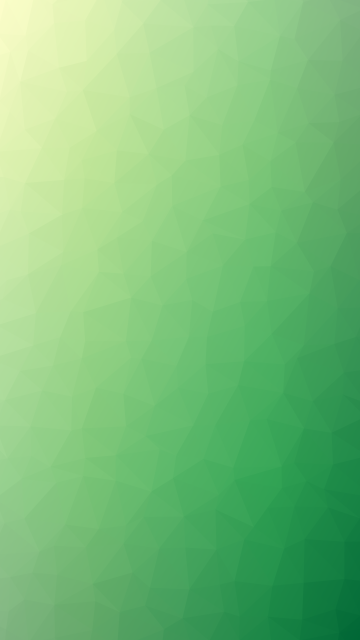
This background is drawn by a WebGL 1 fragment shader. Its source:

```glsl
precision highp float;
// Low-poly mesh of jittered triangles over a diagonal cream-to-green gradient.

uniform vec2 u_resolution;

#define CELLS 11.8     // mesh cells across the width
#define JITTER 0.76    // vertex displacement, below 1.0 keeps the mesh valid
#define FLATNESS 0.6   // 0 = smooth gradient, 1 = flat facets
#define TONE 0.016     // random brightness per facet
#define SEED 17.0

const vec3 CREAM = vec3(1.0, 1.0, 0.8);
const vec3 LIME = vec3(0.761, 0.902, 0.6);
const vec3 LEAF = vec3(0.471, 0.776, 0.475);
const vec3 EMERALD = vec3(0.192, 0.639, 0.329);
const vec3 FOREST = vec3(0.0, 0.4, 0.21);

vec2 hash2(vec2 p) {
  vec3 q = fract(p.xyx * vec3(0.1031, 0.1030, 0.0973));
  q += dot(q, q.yzx + 33.33);
  return fract((q.xx + q.yz) * q.zy);
}

// Five-stop colour ramp
vec3 ramp(float t) {
  float s = clamp(t, 0.0, 1.0) * 4.0;
  vec3 col = mix(CREAM, LIME, clamp(s, 0.0, 1.0));
  col = mix(col, LEAF, clamp(s - 1.0, 0.0, 1.0));
  col = mix(col, EMERALD, clamp(s - 2.0, 0.0, 1.0));
  return mix(col, FOREST, clamp(s - 3.0, 0.0, 1.0));
}

// Horizontal and vertical ramps, averaged
vec3 gradient(vec2 uv) {
  return 0.5 * (ramp(uv.x) + ramp(1.0 - uv.y));
}

vec2 meshVertex(vec2 id) {
  return id + JITTER * (hash2(id + SEED) - 0.5);
}

float cross2(vec2 a, vec2 b) {
  return a.x * b.y - a.y * b.x;
}

float signedArea(vec2 a, vec2 b, vec2 c) {
  return cross2(b - a, c - a);
}

// Distance to the line a-b, positive on its left
float edgeDistance(vec2 p, vec2 a, vec2 b) {
  return cross2(normalize(b - a), p - a);
}

// Facet colour in rgb, weighted by its pixel coverage in alpha
vec4 facet(vec2 p, vec2 a, vec2 b, vec2 c, vec2 extent, float pixel) {
  float inside = min(edgeDistance(p, a, b),
                     min(edgeDistance(p, b, c), edgeDistance(p, c, a)));
  float coverage = clamp(0.5 + inside / pixel, 0.0, 1.0);
  vec2 center = (a + b + c) / 3.0;
  float tone = TONE * (hash2(floor(center * 64.0)).x - 0.5);
  return vec4(gradient(center / extent) + tone, 1.0) * coverage;
}

void main() {
  float pixel = CELLS / u_resolution.x;
  vec2 p = gl_FragCoord.xy * pixel;
  vec2 extent = u_resolution * pixel;
  vec2 cell = floor(p);
  vec4 sum = vec4(0.0);

  // Split each nearby quad along its shorter valid diagonal
  for (int j = -1; j <= 1; j++) {
    for (int i = -1; i <= 1; i++) {
      vec2 id = cell + vec2(float(i), float(j));
      vec2 a = meshVertex(id);
      vec2 b = meshVertex(id + vec2(1.0, 0.0));
      vec2 c = meshVertex(id + vec2(1.0, 1.0));
      vec2 d = meshVertex(id + vec2(0.0, 1.0));
      bool validAC = min(signedArea(a, b, c), signedArea(a, c, d)) > 0.0;
      bool validBD = min(signedArea(a, b, d), signedArea(b, c, d)) > 0.0;
      if (validAC && (!validBD || distance(a, c) < distance(b, d))) {
        sum += facet(p, a, b, c, extent, pixel);
        sum += facet(p, a, c, d, extent, pixel);
      } else {
        sum += facet(p, a, b, d, extent, pixel);
        sum += facet(p, b, c, d, extent, pixel);
      }
    }
  }

  vec3 facets = sum.rgb / max(sum.a, 0.001);
  vec3 smoothColor = gradient(p / extent);
  gl_FragColor = vec4(mix(smoothColor, facets, FLATNESS), 1.0);
}
```
